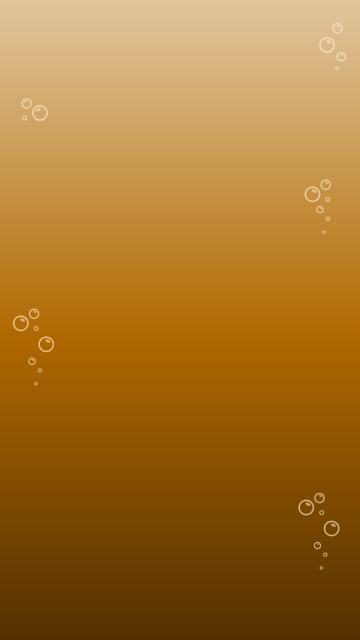
This background is drawn by a Shadertoy shader. Its source:

```glsl
// Amber drink gradient with small streams of outlined bubbles near the sides.

// Vertical gradient, from the pale top through amber to dark brown
const vec3 TOP_CREAM = vec3(0.886, 0.780, 0.620);
const vec3 MID_AMBER = vec3(0.690, 0.410, 0.000);
const vec3 BASE_BROWN = vec3(0.325, 0.188, 0.000);
const float AMBER_HEIGHT = 0.475;

// Bubble look; lengths are hundredths of the canvas width
const vec3 FOAM = vec3(1.0, 0.94, 0.84);
const float RING_ALPHA = 0.62;
const float GLINT_ALPHA = 0.55;
const float GLINT_MIN_RADIUS = 0.8;
const vec2 GLINT_OFFSET = vec2(0.24, 0.46);
const vec2 GLINT_SIZE = vec2(0.36, 0.20);
const float GLINT_TILT = -0.45;

// Bubble shapes shared by the streams: offset and radius
const vec3 BUBBLES[11] = vec3[11](
    vec3(0.0, 0.0, 1.97), vec3(3.68, 2.64, 1.27), vec3(4.28, -1.42, 0.53),
    vec3(7.05, -5.82, 1.97), vec3(3.10, -10.55, 0.86), vec3(5.30, -13.1, 0.46),
    vec3(4.17, -16.8, 0.33),
    vec3(0.0, 0.0, 1.97), vec3(2.90, 4.63, 1.27), vec3(3.94, -3.24, 1.13),
    vec3(2.78, -6.48, 0.40));

// Each stream: anchor, then first bubble, end bubble and horizontal direction
const int STREAM_COUNT = 6;
const vec2 ANCHORS[STREAM_COUNT] = vec2[STREAM_COUNT](
    vec2(85.07, 36.8), vec2(5.79, 87.96), vec2(86.8, 123.8),
    vec2(85.8, 130.1), vec2(11.1, 146.4), vec2(90.86, 165.28));
const ivec3 RUNS[STREAM_COUNT] = ivec3[STREAM_COUNT](
    ivec3(0, 7, 1), ivec3(0, 7, 1), ivec3(0, 3, 1),
    ivec3(4, 7, 1), ivec3(0, 3, -1), ivec3(7, 11, 1));

vec3 liquid(float height) {
    vec3 lower = mix(BASE_BROWN, MID_AMBER, clamp(height / AMBER_HEIGHT, 0.0, 1.0));
    return mix(lower, TOP_CREAM, clamp((height - AMBER_HEIGHT) / (1.0 - AMBER_HEIGHT), 0.0, 1.0));
}

// Coverage of a shape from its signed distance
float fill(float dist, float pixel) {
    return clamp(0.5 - dist / pixel, 0.0, 1.0);
}

// Opacity of one outlined bubble with a tilted glint
float bubble(vec2 p, float radius, float pixel) {
    float halfStroke = 0.12 + 0.05 * radius;
    float ring = fill(abs(length(p) - radius) - halfStroke, pixel);

    vec2 q = p / radius - GLINT_OFFSET;
    float c = cos(GLINT_TILT), s = sin(GLINT_TILT);
    q = vec2(c * q.x + s * q.y, c * q.y - s * q.x);
    float glintDist = (length(q / GLINT_SIZE) - 1.0) * GLINT_SIZE.y * radius;
    float glint = fill(glintDist, pixel) * step(GLINT_MIN_RADIUS, radius);

    return max(ring * RING_ALPHA, glint * GLINT_ALPHA);
}

void mainImage(out vec4 fragColor, in vec2 fragCoord) {
    float pixel = 100.0 / iResolution.x;
    vec2 p = fragCoord * pixel;
    vec3 color = liquid(fragCoord.y / iResolution.y);

    // Bubble streams
    float foam = 0.0;
    for (int i = 0; i < STREAM_COUNT; i++) {
        vec2 local = p - ANCHORS[i];
        local.x *= float(RUNS[i].z);
        for (int j = RUNS[i].x; j < RUNS[i].y; j++) {
            foam = max(foam, bubble(local - BUBBLES[j].xy, BUBBLES[j].z, pixel));
        }
    }

    fragColor = vec4(mix(color, FOAM, foam), 1.0);
}
```
